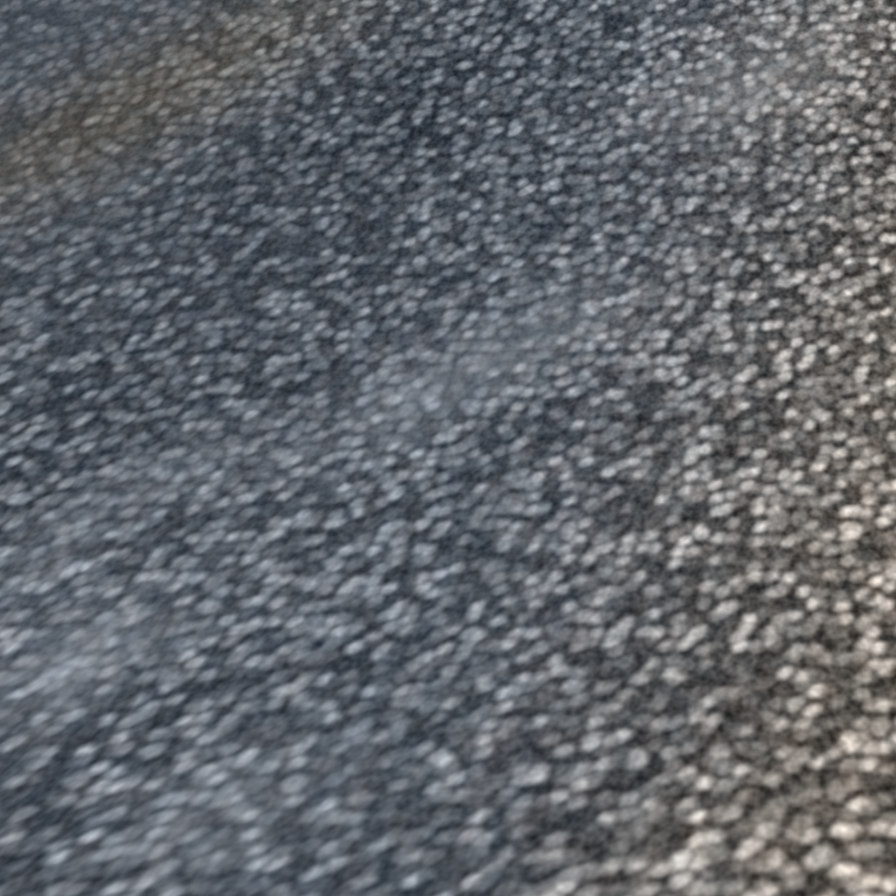
Write a three.js fragment shader that draws this texture.

```glsl
// Rough grey asphalt seen at a slant, with pale diagonal streaks and warm light from the right.
varying vec2 vUv;

vec2 hash2(vec2 p) {
  vec3 q = fract(p.xyx * vec3(0.1031, 0.1030, 0.0973));
  q += dot(q, q.yzx + 33.33);
  return fract((q.xx + q.yz) * q.zy);
}

float cornerSlope(vec2 cell, vec2 offset) {
  float angle = 6.2832 * hash2(cell).x;
  return dot(vec2(cos(angle), sin(angle)), offset);
}

float gradientNoise(vec2 p) {
  vec2 i = floor(p), f = fract(p);
  vec2 s = f * f * f * (f * (f * 6.0 - 15.0) + 10.0);
  vec2 e = vec2(1.0, 0.0);
  float low = mix(cornerSlope(i, f), cornerSlope(i + e.xy, f - e.xy), s.x);
  float high = mix(cornerSlope(i + e.yx, f - e.yx), cornerSlope(i + e.xx, f - e.xx), s.x);
  return mix(low, high, s.y);
}

// Soft stones of random brightness; the gaps between them fall to dark.
float stones(vec2 p) {
  vec2 cell = floor(p);
  float light = 0.0, cover = 0.22;
  for (int y = -1; y <= 1; y++) {
    for (int x = -1; x <= 1; x++) {
      vec2 id = cell + vec2(float(x), float(y));
      vec2 d = id + 0.1 + 0.8 * hash2(id) - p;
      d = vec2(0.88 * d.x + 0.47 * d.y, 0.88 * d.y - 0.47 * d.x) * vec2(0.88, 1.2);
      float weight = exp(-7.5 * dot(d, d));
      light += weight * hash2(id + 71.0).y;
      cover += weight;
    }
  }
  return light / cover;
}

// Soft patch drawn out along the rising diagonal.
float streak(vec2 p, vec2 centre, vec2 size) {
  vec2 d = p - centre;
  d = vec2(0.88 * d.x + 0.47 * d.y, 0.88 * d.y - 0.47 * d.x) / size;
  return exp(-dot(d, d));
}

void main() {
  vec2 uv = vUv;

  // Ground plane: the stones shrink towards the top
  vec2 ground = vec2((uv.x - 0.9) * (1.0 + 1.1 * uv.y), 1.12 * (uv.y + 0.55 * uv.y * uv.y));
  ground = ground * 43.0 + 90.0;

  // Broad light, worn streaks and haze
  vec2 along = vec2(0.88 * uv.x + 0.47 * uv.y, 0.88 * uv.y - 0.47 * uv.x);
  float drift = gradientNoise(along * vec2(3.0, 8.0) + 17.0)
              + 0.5 * gradientNoise(along * vec2(8.0, 19.0) + 41.0);
  float warmth = smoothstep(0.5, 1.1, uv.x + 0.25 * (0.5 - uv.y) + 0.06 * drift);
  float worn = streak(uv, vec2(0.52, 0.59), vec2(0.21, 0.045))
             + 0.7 * streak(uv, vec2(0.12, 0.43), vec2(0.14, 0.035))
             + 0.7 * streak(uv, vec2(0.85, 0.91), vec2(0.13, 0.05))
             + 0.7 * streak(uv, vec2(0.08, 0.26), vec2(0.14, 0.05))
             + 0.6 * streak(uv, vec2(0.28, 0.11), vec2(0.14, 0.06));
  worn = clamp(worn * (1.0 + 0.7 * drift), 0.0, 1.0);
  float shade = streak(uv, vec2(0.3, 0.74), vec2(0.42, 0.18));
  float dust = streak(uv, vec2(0.16, 0.89), vec2(0.32, 0.06));
  float haze = smoothstep(0.65, 0.0, distance(uv, vec2(0.0, 1.0)));

  // Stone relief with finer speckle
  float grain = stones(ground) - 0.34;
  grain += 0.22 * gradientNoise(ground * 1.7 + 7.0);
  grain += 0.10 * gradientNoise(ground * 3.1 + 29.0);
  float contrast = (0.46 + 0.24 * warmth) * (1.0 - 0.4 * worn) * (1.0 - 0.5 * haze);

  float tone = 0.425 + 0.085 * warmth + 0.075 * worn - 0.045 * shade - 0.035 * haze;
  tone += 0.045 * drift + contrast * (grain + 0.35 * grain * abs(grain));

  // Cool grey in shadow, sunlit cream on the right, brown dust at upper left
  vec3 cool = vec3(-0.029, -0.002, 0.031);
  vec3 cream = vec3(0.026, 0.001, -0.027) * (0.6 + 1.4 * clamp(tone, 0.0, 1.0));
  vec3 tint = mix(cool, cream, warmth * 0.9);
  tint = mix(tint, vec3(0.022, 0.006, -0.026), 0.75 * dust);
  tint += vec3(0.018, -0.004, -0.014) * gradientNoise(ground * 0.6 + 53.0);

  gl_FragColor = vec4(clamp(vec3(tone) + tint, 0.0, 1.0), 1.0);
}
```
